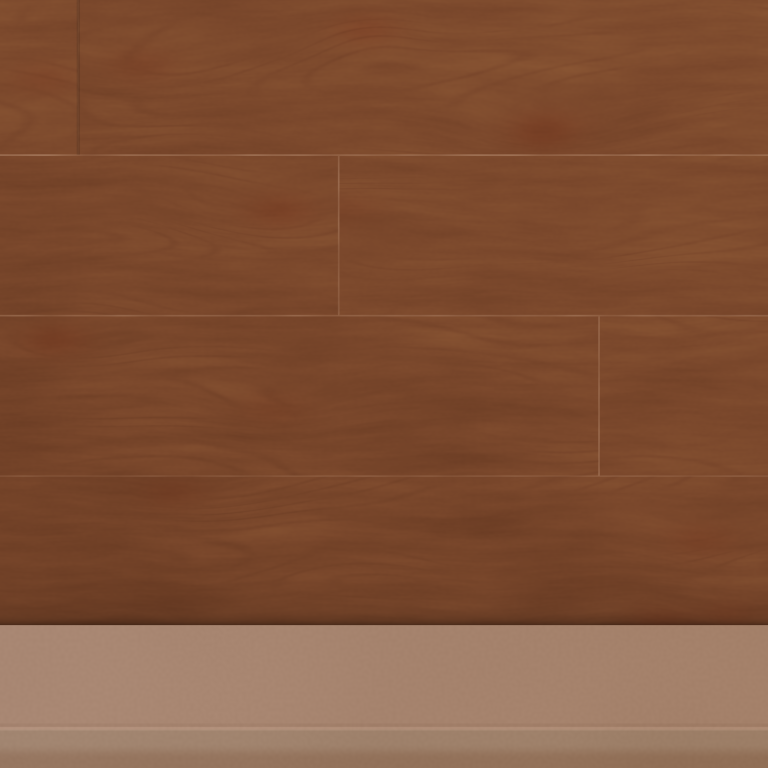
Give the GLSL for this texture, as a WebGL 1 fragment shader.

```glsl
precision highp float;
uniform vec2 u_resolution;

#define PLANK_HEIGHT 0.209
#define FLOOR_OFFSET 0.171
#define JOINT_START 1.119
#define JOINT_STEP 0.339
#define SEAM_HALF 0.0011
#define SKIRTING_TOP 0.186
#define RIDGE_Y 0.051
#define WOOD_DARK vec3(0.39, 0.215, 0.125)
#define WOOD_MID vec3(0.483, 0.283, 0.172)
#define WOOD_LIGHT vec3(0.565, 0.36, 0.215)
#define SEAM_COLOR vec3(0.68, 0.51, 0.40)
#define SKIRTING_COLOR vec3(0.65, 0.515, 0.43)

float hash(vec2 p) {
  return fract(sin(dot(p, vec2(127.1, 311.7))) * 43758.545);
}

vec2 gradientAt(vec2 cell) {
  float angle = 6.28318 * hash(cell);
  return vec2(cos(angle), sin(angle));
}

float gradientNoise(vec2 p) {
  vec2 i = floor(p), f = fract(p);
  vec2 u = f * f * f * (f * (f * 6.0 - 15.0) + 10.0);
  vec2 e = vec2(1.0, 0.0);
  float a = dot(gradientAt(i), f);
  float b = dot(gradientAt(i + e.xy), f - e.xy);
  float c = dot(gradientAt(i + e.yx), f - e.yx);
  float d = dot(gradientAt(i + e.xx), f - e.xx);
  return mix(mix(a, b, u.x), mix(c, d, u.x), u.y);
}

float fbm(vec2 p) {
  float sum = 0.0, amp = 1.0;
  for (int i = 0; i < 4; i++) {
    sum += amp * gradientNoise(p);
    p = p * 2.03 + 17.3;
    amp *= 0.5;
  }
  return sum;
}

float lineMask(float dist, float halfWidth, float pixel) {
  return 1.0 - smoothstep(halfWidth - pixel, halfWidth + pixel, abs(dist));
}

// Grain of one plank; local is measured from its joint and lower edge
vec3 woodColor(vec2 local, vec2 uv, float id) {
  vec2 seed = vec2(id * 13.7, id * 7.3);
  float knots = 0.0;
  vec2 p = local;
  for (int i = 0; i < 4; i++) {
    vec2 key = vec2(id, float(i) * 5.1 + 2.0);
    vec2 center = vec2(hash(key) * 1.1, hash(key + 31.0) * PLANK_HEIGHT);
    center.x *= mod(id, 2.0) * 2.0 - 1.0;
    vec2 d = local - center;
    float knot = exp(-dot(d * vec2(24.0, 50.0), d * vec2(24.0, 50.0)));
    float bend = exp(-dot(d * vec2(8.0, 22.0), d * vec2(8.0, 22.0)));
    p.y += 0.018 * bend * sign(hash(key + 9.0) - 0.5);
    knots += knot * (0.4 + 0.6 * hash(key + 57.0));
  }
  p.y += 0.012 * gradientNoise(local * vec2(5.0, 10.0) + seed);
  float clouds = fbm(p * vec2(3.5, 11.0) + seed);
  float streaks = fbm(p * vec2(5.0, 48.0) + seed + 40.0);
  float fibres = gradientNoise(p * vec2(32.0, 210.0) + seed);
  float pores = gradientNoise(uv * vec2(150.0, 230.0));

  // Thin dark contours in a stretched field make the arched figure
  float field = 6.0 * gradientNoise(p * vec2(2.4, 12.0) + seed + 80.0) + p.y * 24.0;
  float veins = pow(0.5 + 0.5 * sin(6.28318 * field), 6.0);
  veins *= smoothstep(-0.15, 0.45, clouds + 0.4 * streaks);

  float tone = 0.36 * clouds + 0.34 * streaks + 0.10 * fibres + 0.07 * pores;
  tone += 0.18 * (hash(seed + 3.0) - 0.5) - 0.26 * veins;
  tone += 0.26 * (uv.x - 0.5) + 0.45 * (uv.y - 0.55);
  tone -= 0.55 * knots * (0.7 + 0.6 * streaks);
  vec3 color = mix(WOOD_MID, WOOD_LIGHT, clamp(tone, 0.0, 1.0));
  color = mix(color, WOOD_DARK, clamp(-tone, 0.0, 1.0));
  return color + vec3(0.025, -0.004, -0.006) * min(knots, 1.0);
}

vec3 floorColor(vec2 uv, vec2 pixel) {
  float level = (uv.y - FLOOR_OFFSET) / PLANK_HEIGHT;
  float row = floor(level);
  float jointX = uv.x - (JOINT_START - JOINT_STEP * row);
  float id = row * 2.0 + step(0.0, jointX);
  vec3 color = woodColor(vec2(jointX, fract(level) * PLANK_HEIGHT), uv, id);

  // Pale bevels, worn unevenly along their length
  float nearest = floor(level + 0.5);
  float wear = 0.75 + 0.6 * gradientNoise(uv * 22.0);
  float rowSeam = lineMask((level - nearest) * PLANK_HEIGHT, SEAM_HALF, pixel.y);
  rowSeam *= mix(0.32, 0.68, smoothstep(0.8, 3.0, nearest));
  float joint = lineMask(jointX, SEAM_HALF, pixel.x);
  float dark = step(2.5, row);
  color *= 1.0 - 0.13 * dark * lineMask(jointX, SEAM_HALF * 2.0, pixel.x);
  joint *= mix(0.62, 0.10, dark);
  color = mix(color, SEAM_COLOR, clamp(max(rowSeam, joint) * wear, 0.0, 1.0));

  // Contact shadow above the skirting
  float height = max(uv.y - SKIRTING_TOP, 0.0);
  return color * (1.0 - 0.28 * exp(-height * 170.0) - 0.10 * exp(-height * 32.0));
}

vec3 skirtingColor(vec2 uv, vec2 pixel) {
  vec3 color = SKIRTING_COLOR + vec3(0.012, 0.016, 0.022) * (1.0 - 2.0 * uv.x);
  color += 0.010 * gradientNoise(uv * 190.0) + 0.012 * gradientNoise(uv * 5.0);
  float lip = 1.0 - smoothstep(RIDGE_Y - 0.003, RIDGE_Y + 0.001, uv.y);
  color += lip * vec3(-0.028, -0.008, -0.010);
  color -= vec3(0.045, 0.060, 0.065) * (1.0 - smoothstep(0.012, 0.032, uv.y));
  color += 0.04 * lineMask(uv.y - RIDGE_Y, 0.0022, pixel.y);
  return color - 0.02 * lineMask(uv.y - RIDGE_Y - 0.005, 0.002, pixel.y);
}

void main() {
  vec2 uv = gl_FragCoord.xy / u_resolution;
  vec2 pixel = 0.6 / u_resolution;
  float onFloor = smoothstep(-pixel.y, pixel.y, uv.y - SKIRTING_TOP);
  vec3 color = mix(skirtingColor(uv, pixel), floorColor(uv, pixel), onFloor);
  gl_FragColor = vec4(color, 1.0);
}
```
